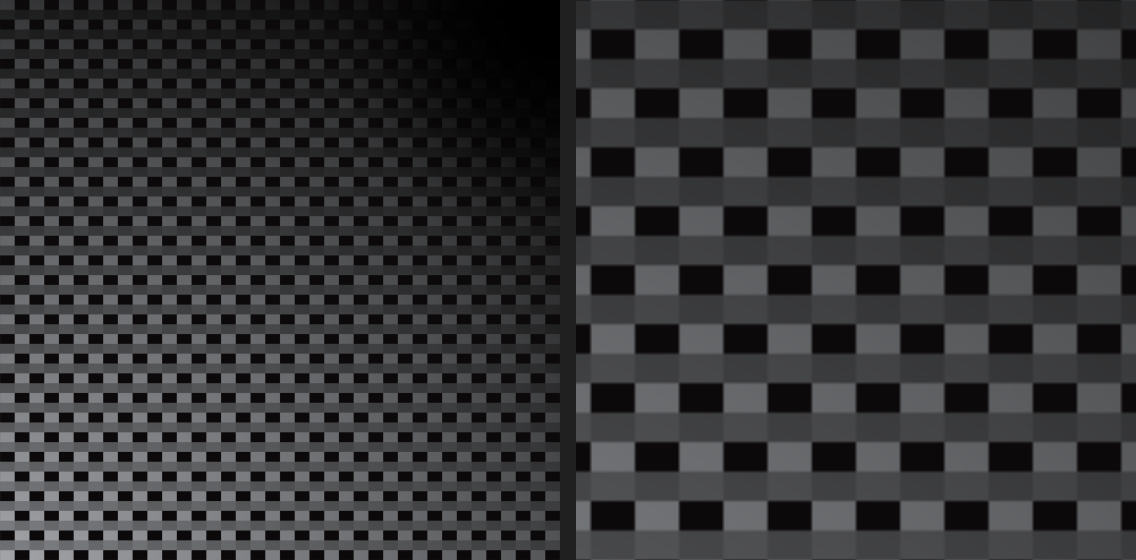
Left, the full canvas; right, a detail of the centre.
Give the GLSL for this pattern, as a WebGL 2 fragment shader.

```glsl
#version 300 es
precision highp float;
// A woven grid of flat cells: rows of staggered black holes and light cells,
// separated by mid grey strips. Smooth square waves form the cells, and a
// broad light fades from the lower left to a black upper right corner.

uniform vec2 u_resolution;
out vec4 fragColor;

// Pairs of columns across, and pairs of hole row and strip up the canvas
const vec2 REPEATS = vec2(19.0, 28.5);
const float EDGE_SOFTNESS = 0.0010;

const vec3 HOLE_COLOUR = vec3(0.047, 0.036, 0.040);
const vec3 METAL_TINT = vec3(0.985, 0.995, 1.02);

// Brightness of the light cells over the canvas
const float LIGHT_ORIGIN = 0.65;
const float FALL_ACROSS = 0.31;
const float FALL_UP = 0.43;
const float CORNER_LIFT = 0.11;
const float CENTRE_GLOW = 0.06;
const float SHADOW_INNER = 0.05;
const float SHADOW_OUTER = 0.46;

// Strip brightness relative to the light cells, at the bottom and the top
const float STRIP_BOTTOM = 0.74;
const float STRIP_TOP = 0.52;
const float STRIP_VARIATION = 0.05;

// Square wave of period 1: +1 in the first half, -1 in the second
float squareWave(float t, float softness) {
    float triangle = 0.25 - abs(fract(t + 0.25) - 0.5);
    return clamp(triangle / softness, -1.0, 1.0);
}

// +1 for even rows, -1 for odd rows
float rowSign(float row) {
    return 1.0 - 2.0 * mod(floor(row), 2.0);
}

float lightLevel(vec2 p) {
    float plane = LIGHT_ORIGIN - FALL_ACROSS * p.x - FALL_UP * p.y
                + CORNER_LIFT * p.x * p.y;
    vec2 arch = 4.0 * p * (1.0 - p);
    return max(plane + CENTRE_GLOW * arch.x * arch.y, 0.0);
}

void main() {
    vec2 uv = gl_FragCoord.xy / u_resolution;
    vec2 grid = uv * REPEATS;
    vec2 softness = REPEATS * max(0.5 / u_resolution, vec2(EDGE_SOFTNESS));

    // Cell masks; each parity changes where its own cells are hidden
    float columns = squareWave(grid.x, softness.x);
    float holeRow = 0.5 + 0.5 * squareWave(grid.y, softness.y);
    float hole = 0.5 - 0.5 * columns * rowSign(grid.y + 0.25);
    float stripSide = columns * rowSign(grid.y - 0.25);

    // Lighting, with a deep shadow in the upper right corner
    float shadow = smoothstep(SHADOW_INNER, SHADOW_OUTER, distance(uv, vec2(1.0)));
    vec3 metal = METAL_TINT * lightLevel(uv) * shadow;

    // Strips alternate slightly from column to column
    float stripLevel = mix(STRIP_BOTTOM, STRIP_TOP, uv.y)
                     - STRIP_VARIATION * stripSide;
    vec3 strip = metal * stripLevel;
    vec3 holes = mix(metal, HOLE_COLOUR * shadow, hole);

    fragColor = vec4(mix(strip, holes, holeRow), 1.0);
}
```
